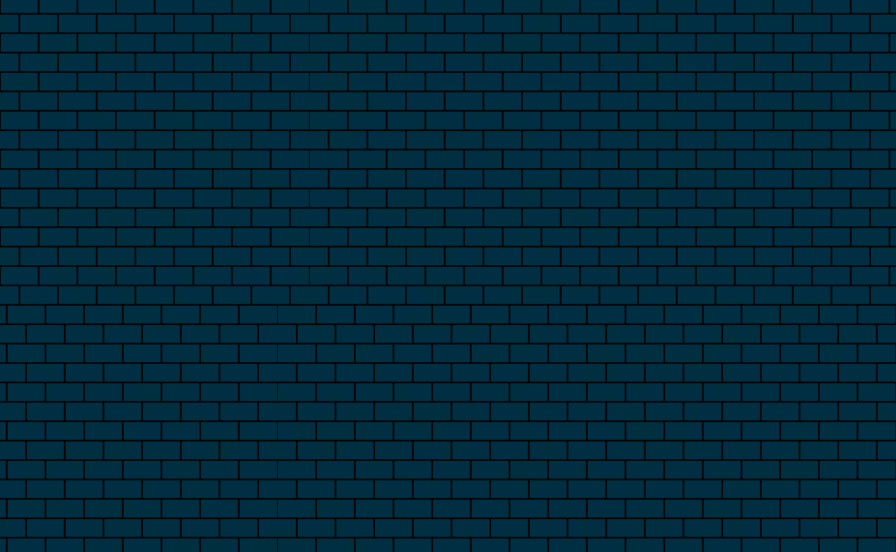
Give the GLSL for this pattern, as a Shadertoy shader.

```glsl
// Dark teal running-bond brick wall with thin black joints and a shifted lower panel.
#define COLUMNS 23.17        // bricks across the canvas
#define ROWS 28.45           // courses down the canvas
#define TOP_OFFSET 0.71      // visible part of the first course
#define PANEL_ROW 15.0       // first course of the lower panel
#define PANEL_SHIFT 0.175    // sideways shift of that panel, in bricks
#define JOINT_WIDTH 0.044    // joint thickness, in brick lengths
#define SEAM_THINNING 0.5    // relative thickness of the seam joints
#define SOFTNESS 1.2         // edge filter width
#define TEAL vec3(0.000, 0.182, 0.259)
#define TEAL_GREEN vec3(0.000, 0.188, 0.251)
#define JOINT_COLOR vec3(0.004, 0.014, 0.022)

float hash(vec2 p) {
    return fract(sin(dot(p, vec2(127.1, 311.7))) * 43758.5);
}

float valueNoise(vec2 p) {
    vec2 cell = floor(p), f = fract(p);
    f = f * f * (3.0 - 2.0 * f);
    float low = mix(hash(cell), hash(cell + vec2(1, 0)), f.x);
    float high = mix(hash(cell + vec2(0, 1)), hash(cell + vec2(1, 1)), f.x);
    return mix(low, high, f.y);
}

// Box-filtered coverage of a line centred at zero
float lineCoverage(float d, float width, float filterWidth) {
    float h = 0.5 * width;
    float a = clamp(d - 0.5 * filterWidth, -h, h);
    float b = clamp(d + 0.5 * filterWidth, -h, h);
    return (b - a) / filterWidth;
}

void mainImage(out vec4 fragColor, in vec2 fragCoord) {
    vec2 uv = fragCoord / iResolution.xy;
    vec2 filterWidth = SOFTNESS * vec2(COLUMNS, ROWS) / iResolution.xy;

    // Courses are counted from the top; alternate ones move by half a brick
    float v = (1.0 - uv.y) * ROWS - TOP_OFFSET;
    float row = floor(v);
    float oddRow = mod(row, 2.0);
    float lowerPanel = step(PANEL_ROW, row);
    float u = uv.x * COLUMNS - 0.5 * (1.0 - oddRow) - PANEL_SHIFT * lowerPanel;

    // A narrow vertical seam shows on every other course
    float joint = round(u);
    float seam = oddRow * (1.0 - step(0.5, abs(joint - 8.0 + lowerPanel)));
    float verticalWidth = JOINT_WIDTH * mix(1.0, SEAM_THINNING, seam);

    float vertical = lineCoverage(u - joint, verticalWidth, filterWidth.x);
    float horizontal = lineCoverage(v - round(v), 2.0 * JOINT_WIDTH, filterWidth.y);
    float mortar = 1.0 - (1.0 - vertical) * (1.0 - horizontal);

    // Barely visible hue drift over the brick faces
    float drift = smoothstep(0.5, 0.8, valueNoise(vec2(u, v) * vec2(2.0, 1.0)));
    vec3 face = mix(TEAL, TEAL_GREEN, drift);

    fragColor = vec4(mix(face, JOINT_COLOR, mortar), 1.0);
}
```
